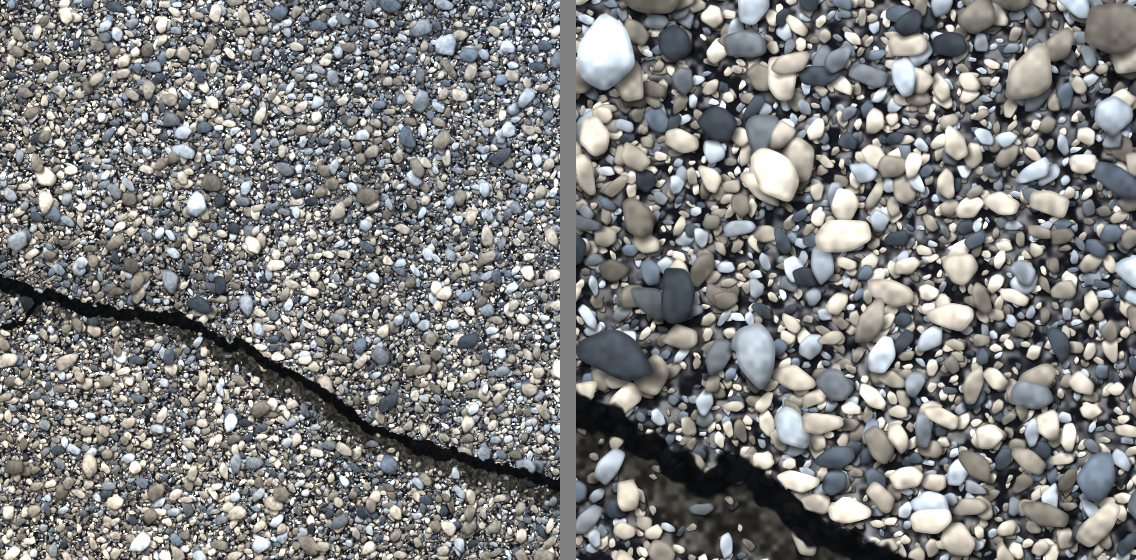
Left: the whole. Right: its middle third, enlarged.
Give the GLSL for this texture, as a Shadertoy shader.

```glsl
// Weathered asphalt: angular pebbles in dark bitumen, split by a ragged crack.
// Jittered grids of rounded polygons are laid from fine to coarse, each stone
// lit from the upper left; the crack and its dirt band follow a noisy curve.

const float TAU = 6.2831853;
const vec2 LIGHT = vec2(-0.45, 0.89);
const vec3 BITUMEN = vec3(0.085, 0.092, 0.11);
const vec3 GRIT = vec3(0.56, 0.56, 0.57);
const vec3 DIRT = vec3(0.30, 0.29, 0.26);
const vec3 CRACK = vec3(0.035, 0.04, 0.05);
const vec3 WARM_STONE = vec3(1.03, 0.99, 0.92);
const vec3 COOL_STONE = vec3(0.93, 0.99, 1.05);
const vec3 SLATE_STONE = vec3(0.52, 0.58, 0.65);

float hash(vec2 p) {
    vec3 q = fract(p.xyx * 0.1031);
    q += dot(q, q.yzx + 33.33);
    return fract((q.x + q.y) * q.z);
}

float noise(vec2 p) {
    vec2 cell = floor(p), f = fract(p);
    f = f * f * (3.0 - 2.0 * f);
    float low = mix(hash(cell), hash(cell + vec2(1, 0)), f.x);
    float high = mix(hash(cell + vec2(0, 1)), hash(cell + vec2(1, 1)), f.x);
    return mix(low, high, f.y);
}

// Height of the crack at a given x
float crackHeight(float x) {
    float trend = 0.49 - 0.2 * x - 0.15 * smoothstep(0.25, 0.85, x);
    float bend = (noise(vec2(x * 9.0, 3.5)) - 0.5) * 0.04;
    float jag = (noise(vec2(x * 32.0, 8.5)) - 0.5) * 0.022;
    return trend + bend + jag + (noise(vec2(x * 95.0, 5.5)) - 0.5) * 0.008;
}

// Strength of the dirt that lies just below the crack
float dirtBand(vec2 pos, float line) {
    float below = line - pos.y;
    float band = smoothstep(-0.012, 0.004, below) * (1.0 - smoothstep(0.02, 0.065, below));
    return band * mix(0.35, 0.9, smoothstep(0.15, 0.45, pos.x));
}

// Dark opening of one crack, with crumbled edges
float crackMask(vec2 pos, float line, float width) {
    float crumble = (noise(pos * 95.0) - 0.5) * 0.008 + (noise(pos * 210.0) - 0.5) * 0.005;
    float d = abs(pos.y - line) - width + crumble;
    return 1.0 - smoothstep(-0.002, 0.002, d);
}

// Rounded polygon gauge: 0 at the centre, 1 on the outline
float stoneGauge(vec2 p, vec2 seed) {
    float sum = 0.0;
    for (int i = 0; i < 6; i++) {
        float k = float(i);
        float angle = (k + 0.5 * hash(seed + k * 1.7)) * TAU / 6.0;
        float reach = 0.75 + 0.35 * hash(seed + k * 2.3 + 40.0);
        float s = max(dot(p, vec2(cos(angle), sin(angle))) / reach, 0.0);
        s *= s;
        s *= s;
        sum += s * s;
    }
    return pow(sum, 0.125);
}

vec3 stoneColor(vec2 seed, vec2 pos) {
    float pick = hash(seed + 11.0);
    float coolShare = 0.32 + 0.3 * pos.x * pos.y;
    vec3 tint = mix(WARM_STONE, COOL_STONE, step(pick, coolShare));
    tint = mix(tint, SLATE_STONE, step(pick, 0.12));
    return tint * mix(0.46, 1.0, hash(seed + 23.0));
}

// Lay one grid of stones over the ground colour
vec3 layStones(vec3 ground, vec2 pos, float scale, float share, float pixel) {
    vec2 grid = pos * scale, home = floor(grid);
    float grain = noise(pos * 240.0 + scale) - 0.5;
    for (int j = -1; j <= 1; j++)
    for (int i = -1; i <= 1; i++) {
        vec2 cell = home + vec2(i, j);
        vec2 seed = cell + scale * 3.0;
        if (hash(seed) > share) continue;

        vec2 jitter = vec2(hash(seed + 5.0), hash(seed + 9.0));
        vec2 center = cell + 0.1 + 0.8 * jitter;
        float radius = mix(0.3, 0.5, hash(seed + 14.0));
        vec2 p = (grid - center) / radius;
        if (dot(p, p) > 4.4) continue;
        vec2 place = center / scale;
        if (dirtBand(place, crackHeight(place.x)) > hash(seed + 31.0)) continue;

        float turn = TAU * hash(seed + 17.0), c = cos(turn), s = sin(turn);
        vec2 q = mat2(c, -s, s, c) * p * vec2(0.85, 1.0 + 0.75 * hash(seed + 20.0));
        float g = stoneGauge(q, seed);
        float lit = dot(p, LIGHT);

        // Contact shadow, then the lit body with its darker rim
        float shadow = (1.0 - smoothstep(0.95, 1.5, g)) * smoothstep(-0.3, 0.7, -lit);
        ground *= 1.0 - 0.65 * shadow;
        float facet = 0.13 * sin(dot(q, vec2(2.2, 1.3)) + turn);
        float shade = 1.0 + 0.26 * clamp(lit, -1.0, 1.0) + facet + 0.24 * grain;
        shade *= 1.0 - 0.24 * smoothstep(0.72, 1.0, g);
        float soft = pixel * scale / radius;
        float body = 1.0 - smoothstep(1.0 - soft, 1.0 + soft, g);
        ground = mix(ground, stoneColor(seed, place) * shade, body);
    }
    return ground;
}

void mainImage(out vec4 fragColor, in vec2 fragCoord) {
    vec2 pos = fragCoord / iResolution.y;
    float pixel = 1.0 / iResolution.y;
    float line = crackHeight(pos.x);
    float dirt = dirtBand(pos, line);

    // Bitumen and dirt, speckled with fine grit
    float grit = 0.55 * noise(pos * 270.0) + 0.45 * noise(pos * 150.0 + 7.0);
    vec3 color = mix(BITUMEN, GRIT, smoothstep(0.3, 0.85, grit));
    color = mix(color, DIRT * (0.35 + 1.2 * grit), dirt);

    // Stones from fine to coarse
    color = layStones(color, pos, 150.0, 0.72, pixel);
    color = layStones(color, pos, 95.0, 0.75, pixel);
    color = layStones(color, pos, 62.0, 0.70, pixel);
    color = layStones(color, pos, 40.0, 0.52, pixel);
    color = layStones(color, pos, 27.0, 0.22, pixel);

    // Main crack and the short branch that joins it at the left
    float width = 0.003 + 0.011 * noise(vec2(pos.x * 13.0, 1.5));
    float branch = mix(0.415 + 0.2 * pos.x, line, smoothstep(0.035, 0.085, pos.x));
    float opening = max(crackMask(pos, line, width), crackMask(pos, branch, 0.006));
    color *= 1.0 - 0.3 * dirt;
    color = mix(color, CRACK * (0.6 + 0.9 * grit), 0.95 * opening);

    // Broad stains, cooler towards the upper right
    color *= 0.9 + 0.24 * noise(pos * 6.0 + 2.0);
    color *= mix(vec3(1.02, 1.0, 0.97), vec3(0.98, 1.0, 1.03), 0.5 * (pos.x + pos.y));
    fragColor = vec4(clamp(color, 0.0, 1.0), 1.0);
}
```
